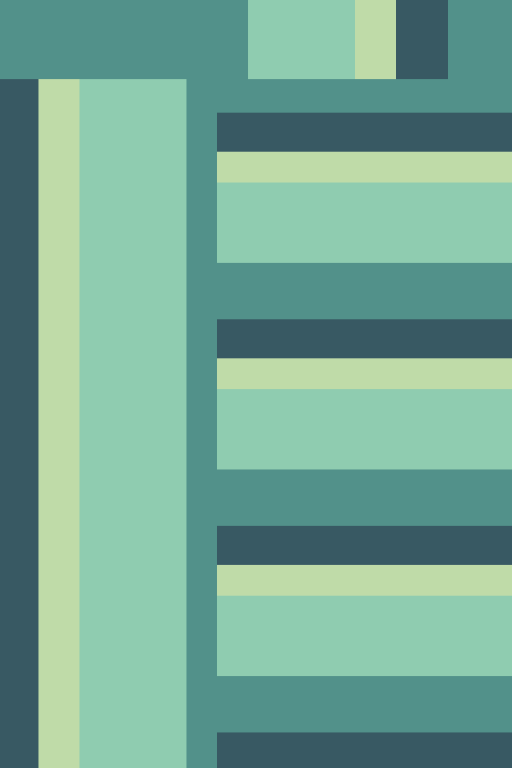
This pattern is drawn by a WebGL 2 fragment shader. Its source:

```glsl
#version 300 es
precision highp float;
// Flat three-colour ribbons: upright ones at left and top, a stack of level ones at right.

#define NAVY_PART 0.26        // share of a ribbon, from its dark side
#define LIME_END 0.465        // where lime gives way to mint
#define UPRIGHT_WIDTH 0.3906  // share of canvas width
#define LEFT_START -0.0264    // dark side of the left ribbon
#define TOP_START 0.875       // dark side of the mirrored top ribbon
#define BAND_HEIGHT 0.103     // top band, share of canvas height
#define ROWS_LEFT 0.4238      // left end of the level ribbons
#define ROW_FIRST 0.1467      // top of the first level ribbon
#define ROW_HEIGHT 0.1956
#define ROW_PITCH 0.269

uniform vec2 u_resolution;
out vec4 fragColor;

const vec3 TEAL = vec3(0.32, 0.57, 0.54);
const vec3 NAVY = vec3(0.22, 0.35, 0.39);
const vec3 LIME = vec3(0.75, 0.86, 0.66);
const vec3 MINT = vec3(0.56, 0.80, 0.69);

// Smoothed step, one pixel wide
float edge(float at, float x, float pixel) {
    return clamp((x - at) / pixel + 0.5, 0.0, 1.0);
}

// Ribbon across t = 0..1: navy, lime, mint, with teal on both sides
vec3 ribbon(float t, float pixel) {
    vec3 color = mix(TEAL, NAVY, edge(0.0, t, pixel));
    color = mix(color, LIME, edge(NAVY_PART, t, pixel));
    color = mix(color, MINT, edge(LIME_END, t, pixel));
    return mix(color, TEAL, edge(1.0, t, pixel));
}

void main() {
    vec2 pixel = 1.0 / u_resolution;
    vec2 uv = gl_FragCoord.xy * pixel;
    float down = 1.0 - uv.y;

    // Upright ribbons, the top one mirrored
    float uprightPixel = pixel.x / UPRIGHT_WIDTH;
    vec3 left = ribbon((uv.x - LEFT_START) / UPRIGHT_WIDTH, uprightPixel);
    vec3 top = ribbon((TOP_START - uv.x) / UPRIGHT_WIDTH, uprightPixel);

    // Level ribbons; the repeat wraps in the middle of the gap
    float halfGap = 0.5 * (ROW_PITCH - ROW_HEIGHT);
    float across = mod(down - ROW_FIRST + halfGap, ROW_PITCH) - halfGap;
    vec3 rows = ribbon(across / ROW_HEIGHT, pixel.y / ROW_HEIGHT);

    // Join the three areas
    vec3 lower = mix(left, rows, edge(ROWS_LEFT, uv.x, pixel.x));
    vec3 color = mix(top, lower, edge(BAND_HEIGHT, down, pixel.y));
    fragColor = vec4(color, 1.0);
}
```
